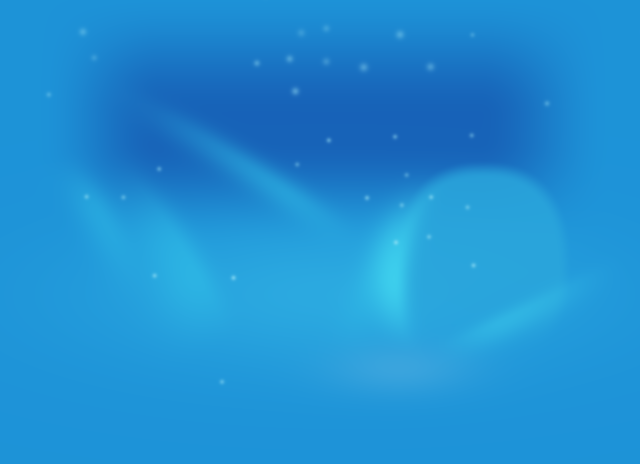
This background is drawn by a Shadertoy shader. Its source:

```glsl
// Soft blue aurora backdrop: dark upper pool, cyan wisps, a domed curl and scattered sparkles.

// Palette
const vec3 EDGE_BLUE  = vec3(0.115, 0.575, 0.845);
const vec3 DEEP_BLUE  = vec3(0.090, 0.385, 0.720);
const vec3 GLOW_BLUE  = vec3(0.180, 0.680, 0.885);
const vec3 DOME_BLUE  = vec3(0.165, 0.650, 0.860);
const vec3 WISP_CYAN  = vec3(0.180, 0.730, 0.900);
const vec3 CREST_CYAN = vec3(0.250, 0.830, 0.935);
const vec3 HAZE_BLUE  = vec3(0.290, 0.670, 0.875);
const vec3 SPARK_TINT = vec3(0.620, 0.900, 0.970);

// Layout, in units of canvas height
const float ASPECT      = 1.376;
const vec2  GLOW_CENTER = vec2(0.72, 0.365);
const vec2  GLOW_SIZE   = vec2(0.52, 0.16);
const vec2  DOME_CENTER = vec2(1.039, 0.427);
const vec2  DOME_RADIUS = vec2(0.178, 0.212);
const float DOME_POWER  = 2.4;
const float SPARK_CELL  = 0.075;

float hash(vec2 p) {
    vec3 q = fract(p.xyx * 0.1031);
    q += dot(q, q.yzx + 33.33);
    return fract((q.x + q.y) * q.z);
}

float blob(vec2 p, vec2 center, vec2 size) {
    vec2 q = (p - center) / size;
    return exp(-dot(q, q));
}

// Rises from lo to lo + soft, then falls from hi - soft to hi
float window(float x, float lo, float hi, float softLo, float softHi) {
    return smoothstep(lo, lo + softLo, x) * (1.0 - smoothstep(hi - softHi, hi, x));
}

// Bent ribbon from a to b; width.x is on the left of travel, width.y on the right
float wisp(vec2 p, vec2 a, vec2 b, float bend, vec2 width, float peak) {
    float len = distance(a, b);
    vec2 dir = (b - a) / len;
    float t = dot(p - a, dir) / len;
    float side = dot(p - a, vec2(-dir.y, dir.x)) - bend * 4.0 * t * (1.0 - t);
    float w = mix(width.y, width.x, smoothstep(-0.01, 0.01, side));
    float fade = smoothstep(0.0, peak, t) * (1.0 - smoothstep(peak, 1.0, t));
    return exp(-side * side / (w * w)) * fade;
}

// Jittered cells; dots are frequent near two clusters, blurrier near the top
float sparkles(vec2 p) {
    vec2 cell = floor(p / SPARK_CELL);
    vec2 jitter = vec2(hash(cell + 3.7), hash(cell + 19.1));
    vec2 center = (cell + 0.28 + 0.44 * jitter) * SPARK_CELL;
    float chance = 0.60 * blob(center, vec2(0.70, 0.88), vec2(0.50, 0.09))
                 + 0.65 * blob(center, vec2(0.90, 0.52), vec2(0.24, 0.15))
                 + 0.40 * blob(center, vec2(0.28, 0.48), vec2(0.16, 0.18));
    float high = smoothstep(0.70, 0.85, center.y);
    float radius = mix(0.0055, 0.0095, high * hash(cell + 41.3));
    float strength = mix(0.55, 0.38, high) * (0.5 + 0.5 * hash(cell + 7.9));
    return step(hash(cell + 61.7), chance) * strength * blob(p, center, vec2(radius));
}

void mainImage(out vec4 fragColor, in vec2 fragCoord) {
    vec2 p = fragCoord / iResolution.xy * vec2(ASPECT, 1.0);

    // Dark pool above, wide glow below
    float pool = window(p.x, 0.08, 1.31, 0.27, 0.28) * window(p.y, 0.46, 1.02, 0.235, 0.27);
    vec3 color = mix(EDGE_BLUE, DEEP_BLUE, pool);
    color = mix(color, GLOW_BLUE, 0.85 * blob(p, GLOW_CENTER, GLOW_SIZE));

    // Domed curl
    vec2 q = pow(abs(p - DOME_CENTER) / DOME_RADIUS, vec2(DOME_POWER));
    float dome = 1.0 - smoothstep(0.75, 1.2, q.x + q.y);
    color = mix(color, DOME_BLUE, 0.85 * dome * smoothstep(0.22, 0.42, p.y));

    // Pair of wisps on the left, one diagonal across the middle
    float leftOuter = wisp(p, vec2(0.116, 0.67), vec2(0.305, 0.337), 0.02, vec2(0.035, 0.045), 0.4);
    float leftInner = wisp(p, vec2(0.233, 0.67), vec2(0.493, 0.256), 0.02, vec2(0.035, 0.09), 0.65);
    float diagonal = wisp(p, vec2(0.197, 0.83), vec2(0.789, 0.462), 0.015, vec2(0.030, 0.038), 0.68);
    color = mix(color, WISP_CYAN, 0.50 * leftOuter);
    color = mix(color, WISP_CYAN, 0.72 * leftInner);
    color = mix(color, WISP_CYAN, 0.55 * diagonal);

    // Bright crest of the curl with its flared foot
    float flare = wisp(p, vec2(0.896, 0.57), vec2(0.717, 0.229), 0.0, vec2(0.05, 0.04), 0.55);
    float crest = wisp(p, vec2(0.95, 0.645), vec2(0.878, 0.229), -0.062, vec2(0.03, 0.05), 0.62);
    color = mix(color, WISP_CYAN, 0.45 * flare);
    color = mix(color, CREST_CYAN, 0.85 * crest);

    // Low streak on the right and pale haze at the base
    float streak = wisp(p, vec2(0.914, 0.229), vec2(1.353, 0.444), -0.005, vec2(0.022, 0.036), 0.38);
    color = mix(color, CREST_CYAN, 0.38 * streak);
    color = mix(color, HAZE_BLUE, 0.60 * blob(p, vec2(0.86, 0.205), vec2(0.15, 0.055)));

    color = mix(color, SPARK_TINT, sparkles(p));
    fragColor = vec4(color, 1.0);
}
```
